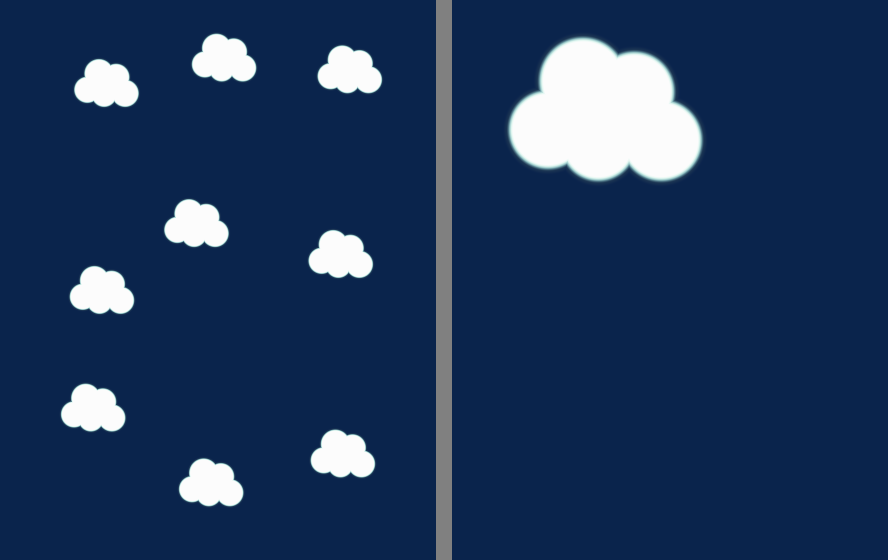
Left, the full canvas; right, a detail of the centre.
This pattern is drawn by a Shadertoy shader. Its source:

```glsl
const vec3 NAVY = vec3(0.04, 0.14, 0.30);
const vec3 HALO = vec3(0.12, 0.22, 0.33);
const vec3 TEAL = vec3(0.50, 0.71, 0.73);
const vec3 MINT = vec3(0.85, 0.96, 0.93);
const vec3 WHITE = vec3(0.99);

vec2 hash22(vec2 p) {
    vec3 q = fract(vec3(p.xyx) * vec3(0.1031, 0.1030, 0.0973));
    q += dot(q, q.yzx + 33.33);
    return fract((q.xx + q.yz) * q.zy);
}

float disc(vec2 p, vec2 center, float radius) {
    return length(p - center) - radius;
}

// Union of puffs, with a half-width of one
float cloud(vec2 p) {
    float d = disc(p, vec2(-0.59, -0.21), 0.41);
    d = min(d, disc(p, vec2(-0.23, 0.29), 0.455));
    d = min(d, disc(p, vec2(0.30, 0.18), 0.42));
    d = min(d, disc(p, vec2(-0.07, -0.35), 0.395));
    d = min(d, disc(p, vec2(0.58, -0.32), 0.425));
    return min(d, disc(p, vec2(0.0, -0.05), 0.42));
}

// One cloud per cell of a wrapping, jittered 3 by 3 grid
float cloudField(vec2 uv, float aspect) {
    vec2 grid = uv * 3.0;
    vec2 cellSize = vec2(1.0, aspect) / 3.0;
    float d = 1.0;
    for (int y = -1; y <= 1; y++) {
        for (int x = -1; x <= 1; x++) {
            vec2 cell = floor(grid) + vec2(x, y);
            vec2 jitter = (hash22(mod(cell, 3.0) + 17.0) - 0.5) * vec2(0.54, 0.70);
            vec2 offset = (grid - cell - 0.5 - jitter) * cellSize;
            d = min(d, cloud(offset / 0.074) * 0.074);
        }
    }
    return d;
}

void mainImage(out vec4 fragColor, in vec2 fragCoord) {
    vec2 uv = fragCoord / iResolution.xy;
    float d = cloudField(uv, iResolution.y / iResolution.x);
    float edge = max(0.0015, 0.6 / iResolution.x);

    // Faint halo, thin teal rim, then the white body
    vec3 color = mix(NAVY, HALO, 1.0 - smoothstep(0.0, 3.0 * edge, d));
    color = mix(color, TEAL, 1.0 - smoothstep(-edge, edge, d));
    color = mix(color, MINT, 1.0 - smoothstep(-1.8 * edge, 0.0, d));
    color = mix(color, WHITE, 1.0 - smoothstep(-2.6 * edge, -edge, d));
    fragColor = vec4(color, 1.0);
}
```
